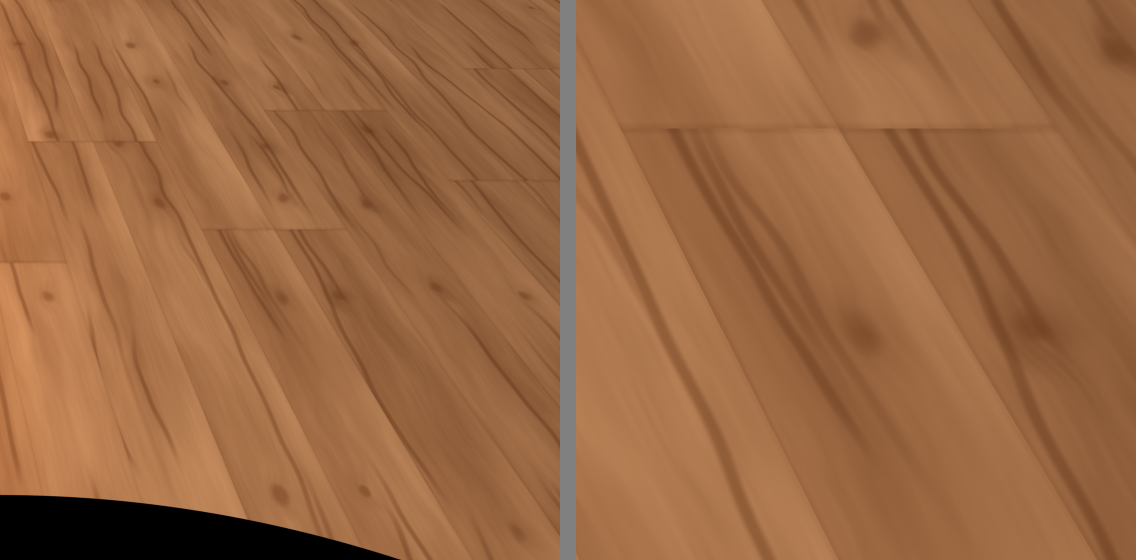
Left: the whole. Right: its middle third, enlarged.
Reproduce this texture procedurally as a Shadertoy shader.

```glsl
const vec2 VANISHING_POINT = vec2(-0.33, 1.956);
const float PLANK_WIDTH = 0.095;
const float PLANK_LENGTH = 0.45;
const float GRAIN_LENGTH = 0.06;

const vec3 DARK_WOOD = vec3(0.53, 0.335, 0.20);
const vec3 LIGHT_WOOD = vec3(0.735, 0.52, 0.35);
const vec3 CRACK_BROWN = vec3(0.40, 0.22, 0.11);
const vec3 KNOT_BROWN = vec3(0.44, 0.24, 0.12);

float hash(vec2 p) {
    vec3 q = fract(p.xyx * 0.1031);
    q += dot(q, q.yzx + 33.33);
    return fract((q.x + q.y) * q.z);
}

float noise(vec2 p) {
    vec2 i = floor(p);
    vec2 f = fract(p);
    f = f * f * (3.0 - 2.0 * f);
    float low = mix(hash(i), hash(i + vec2(1, 0)), f.x);
    float high = mix(hash(i + vec2(0, 1)), hash(i + vec2(1, 1)), f.x);
    return mix(low, high, f.y);
}

float fbm(vec2 p) {
    float sum = 0.0;
    float gain = 0.53;
    for (int i = 0; i < 4; i++) {
        sum += gain * noise(p);
        p = p * 2.03 + 17.0;
        gain *= 0.5;
    }
    return sum;
}

// Perspective: x runs across the planks, y along them
vec2 floorPoint(vec2 uv) {
    float depth = 1.0 / (VANISHING_POINT.y - uv.y);
    return vec2((uv.x - VANISHING_POINT.x) * depth, depth);
}

// Shift of the end joints, shared by two neighbouring rows
float stagger(float row) {
    float pair = floor((row + 1.0) * 0.5) - 2.0;
    return 0.838 - 0.211 * pair + 0.2555 * pair * (pair - 1.0);
}

float softLine(float dist, float width) {
    return 1.0 - smoothstep(width * 0.2, width, abs(dist));
}

// x: thin dark line, y: soft shade around it
vec2 cracks(float u, float along, vec2 plank) {
    vec2 result = vec2(0.0);
    for (int i = 0; i < 3; i++) {
        float seed = hash(plank + vec2(float(i) * 7.0, 13.0));
        float wander = 0.32 * noise(vec2(along * 0.5, seed * 90.0))
                     + 0.08 * noise(vec2(along * 2.5, seed * 70.0)) - 0.2;
        float dist = u - (0.1 + 0.8 * seed + wander);
        float presence = smoothstep(0.48, 0.75, noise(vec2(along * 0.6, seed * 150.0)));
        result = max(result, presence * vec2(softLine(dist, 0.045), exp(-9.0 * abs(dist))));
    }
    return result;
}

// x: dark core, y: halo that bends the grain
vec2 knot(vec2 grain) {
    vec2 cellSize = vec2(1.0, 1.2);
    vec2 cell = floor(grain / cellSize);
    vec2 center = 0.3 + 0.4 * vec2(hash(cell + 3.0), hash(cell + 41.0));
    float dist = length(grain - (cell + center) * cellSize);
    dist += 0.06 * (noise(grain * 9.0) - 0.5);
    float present = step(0.62, hash(cell + 77.0));
    float radius = mix(0.06, 0.14, hash(cell + 19.0));
    return present * vec2(1.0 - smoothstep(radius * 0.2, radius, dist),
                          1.0 - smoothstep(0.0, 0.28, dist));
}

vec3 wood(vec2 uv) {
    vec2 ground = floorPoint(uv);
    float across = (ground.x - 0.03) / PLANK_WIDTH;
    float along = ground.y / GRAIN_LENGTH;
    float row = floor(across);
    float u = fract(across);
    float lengthwise = ground.y / PLANK_LENGTH - stagger(row);
    vec2 plank = vec2(row, floor(lengthwise));
    float seed = hash(plank + 5.0);

    // Grain: broad patches, streaks and fine fibres
    vec2 grain = vec2(u, along) + seed * vec2(60.0, 35.0);
    vec2 knots = knot(vec2(across, along));
    float bend = 0.5 * fbm(grain * vec2(1.2, 0.8)) + 0.2 * knots.y;
    float patches = fbm(vec2(grain.x * 1.7 + bend, grain.y * 0.5));
    float streaks = noise(vec2((grain.x + bend) * 9.0, grain.y * 0.8));
    float fibres = noise(vec2((grain.x + bend * 0.4) * 34.0, grain.y * 3.0));
    vec2 crack = cracks(u, along, plank);

    float tone = 0.53 + 0.24 * (seed - 0.5) + 0.95 * (patches - 0.5);
    tone += 0.2 * (streaks - 0.5) + 0.12 * (fibres - 0.5);
    tone += 0.2 * smoothstep(0.7, 0.95, u) * hash(plank + 29.0);
    tone -= 0.17 * crack.y + 0.2 * knots.y;

    // Seams between planks
    float endDistance = (0.5 - abs(fract(lengthwise) - 0.5)) * PLANK_LENGTH / GRAIN_LENGTH;
    tone -= 0.12 * softLine(0.5 - abs(u - 0.5), 0.03) + 0.16 * softLine(endDistance, 0.04);

    vec3 color = mix(DARK_WOOD, LIGHT_WOOD, tone);
    color = mix(color, CRACK_BROWN, 0.42 * crack.x);
    return mix(color, KNOT_BROWN, 0.45 * knots.x);
}

// Warm glow on the left, dimmer toward the far right
vec3 lighting(vec2 uv) {
    float glow = exp(-6.0 * uv.x) * mix(1.0, 0.55, uv.y);
    float dim = smoothstep(0.5, 1.8, uv.x + uv.y);
    return (1.02 - 0.13 * dim) * (1.0 + glow * vec3(0.2, 0.15, 0.1));
}

void mainImage(out vec4 fragColor, in vec2 fragCoord) {
    vec3 color = vec3(0.0);
    for (int i = 0; i < 4; i++) {
        vec2 offset = vec2(i % 2, i / 2) * 0.5 - 0.25;
        vec2 uv = (fragCoord + offset) / iResolution.xy;
        // Black curved border at the lower left
        float border = 0.116 - 0.226 * uv.x * uv.x;
        color += wood(uv) * lighting(uv) * smoothstep(-0.001, 0.001, uv.y - border);
    }
    fragColor = vec4(color * 0.25, 1.0);
}
```
